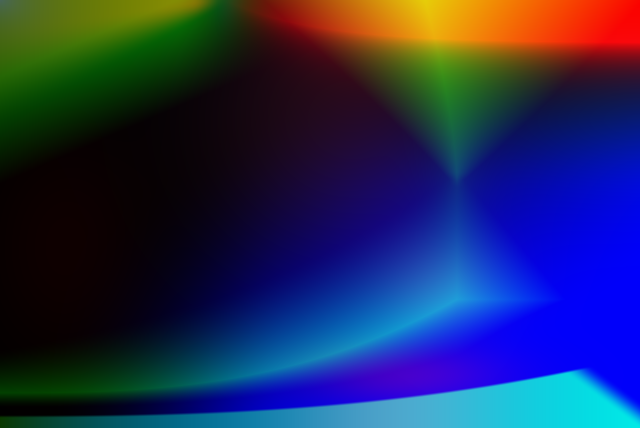
Reproduce this background procedurally as a Shadertoy shader.

```glsl
// Soft elliptical blob, 1 at its centre
float blob(vec2 p, vec2 centre, vec2 radius) {
    vec2 q = (p - centre) / radius;
    return exp(-dot(q, q));
}

// Linear fade from 1 at zero distance to 0 at the given width
float fade(float dist, float width) {
    return clamp(1.0 - dist / max(width, 0.001), 0.0, 1.0);
}

// Curve that starts flat and sweeps upward to the right
float sweep(float x, float base, float gain, float power) {
    return base + gain * pow(max(x, 0.0), power);
}

// Dark field with blue growing toward the lower right
vec3 backdrop(vec2 p) {
    float blue = smoothstep(0.66, 1.65, p.x + 1.0 - p.y)
               * smoothstep(0.06, 0.45, p.x) * smoothstep(1.0, 0.55, p.y);
    vec3 col = vec3(0.0, 0.0, 0.98 * blue);
    col += vec3(0.13, 0.04, 0.10) * blob(p, vec2(0.54, 0.72), vec2(0.22, 0.32));
    col += vec3(0.055, 0.0, 0.0) * blob(p, vec2(0.10, 0.42), vec2(0.13, 0.28));
    col.g += 0.10 * smoothstep(0.6, 1.0, p.x) * blob(p, vec2(p.x, 0.72), vec2(0.17));
    return col;
}

// Olive corner lying above a slanted green haze
vec3 oliveCorner(vec2 p) {
    float height = p.y - (0.82 + 0.497 * p.x);
    float soft = 0.01 + 0.3 * max(0.352 - p.x, 0.0);
    float red = mix(0.28, 0.5, clamp(p.x / 0.26, 0.0, 1.0))
              * smoothstep(-soft, soft, height) * smoothstep(0.355, 0.30, p.x);
    float green = mix(0.40, 0.55, clamp(p.x / 0.28, 0.0, 1.0))
                * (1.0 - smoothstep(0.27, 0.48, p.x))
                * clamp((p.y - 0.57 - 0.65 * p.x) / 0.25, 0.0, 1.0);
    float teal = exp(-length(p - vec2(0.0, 1.0)) / 0.06);
    float tip = blob(p, vec2(0.352, 1.0), vec2(0.025, 0.06));
    return vec3(red, green, 0.35 * teal + 0.07 * tip);
}

// Hot strip along the top, fading downward
float hotStrip(vec2 p) {
    float rim = 0.90 + 0.1 * exp(-7.0 * (p.x - 0.35));
    float strength = 1.0 - exp(-6.0 * max(p.x - 0.34, 0.0));
    return strength * exp(-max(rim - p.y, 0.0) / 0.05);
}

// Green fan that opens upward from its apex
float upperFan(vec2 p, vec2 apex) {
    float rise = clamp((p.y - apex.y) / (1.0 - apex.y), 0.0, 1.0);
    float side = p.x - (apex.x - 0.05 * pow(rise, 1.5));
    float width = (side < 0.0 ? 0.24 : 0.33) * rise + 0.012;
    float fan = (0.13 + 0.66 * rise) * fade(abs(side), width);
    return fan * smoothstep(apex.y - 0.02, apex.y + 0.02, p.y);
}

// Green crest following the sweep, with a fan toward the apex
float crest(vec2 p, vec2 apex, float lowerEdge) {
    float along = clamp(p.x / apex.x, 0.0, 1.0);
    float ridge = sweep(min(p.x, apex.x), 0.082, 0.55, 2.74);
    float dist = p.y - ridge;
    float width = dist > 0.0 ? mix(0.10, 0.30, along) : 0.62 * (ridge - lowerEdge);
    float falloff = fade(abs(dist), width);
    float side = fade(max(p.x - apex.x, 0.0), 0.17 * falloff);
    return mix(0.25, 0.60, smoothstep(0.0, 1.0, along)) * pow(falloff, 1.4) * side;
}

// Cyan floor colour, from dark green at the left
vec3 floorColor(float x) {
    float red = 0.04 * exp(-8.0 * x) + 0.3 * exp(-pow((x - 0.62) / 0.18, 2.0));
    return vec3(red, 0.22 + 0.70 * x, 0.95 * (1.0 - exp(-3.0 * x)));
}

void mainImage(out vec4 fragColor, in vec2 fragCoord) {
    vec2 p = fragCoord / iResolution.xy;
    vec2 apex = vec2(0.714, 0.58);
    float floorEdge = sweep(p.x, 0.027, 0.142, 2.57);

    // Glows
    vec3 col = backdrop(p) + oliveCorner(p);
    col.r += hotStrip(p);
    float spine = 0.12 * exp(-length((p - apex) / vec2(0.03, 0.12)));
    col.g += upperFan(p, apex) + crest(p, apex, floorEdge) + spine;
    col.r += 0.12 * blob(p, vec2(0.69, 0.33), vec2(0.10, 0.12));
    col += vec3(0.27, 0.0, -0.13) * blob(p, vec2(0.64, 0.12), vec2(0.15, 0.07));

    // Floor with its slanted right end
    float slant = p.y - 0.131 + 1.108 * (p.x - 0.885);
    float cover = smoothstep(0.004, -0.004, p.y - floorEdge)
                * smoothstep(0.06, -0.005, slant);
    col = mix(col, floorColor(p.x), cover);

    fragColor = vec4(clamp(col, 0.0, 1.0), 1.0);
}
```
